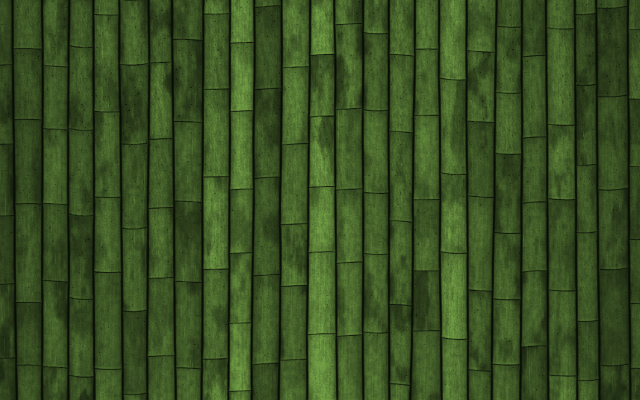
Write a WebGL 1 fragment shader that draws this texture.

```glsl
precision highp float;
// A wall of upright green bamboo culms, each cut into segments by thin nodes.
// Jittered, leaning edges locate the culm and jittered nodes its segment;
// rounded shading, fibre grain, stains, scratches and specks are layered on top.
uniform vec2 u_resolution;

const float CULMS = 24.1;         // culms across the canvas
const float OFFSET = 0.404;       // part of the first culm cut off at the left
const float EDGE_JITTER = 0.20;   // in culm widths
const float EDGE_LEAN = 0.34;     // in culm widths over the full height
const float GAP = 0.075;          // dark gap, in culm widths
const float MIN_NODES = 4.3;      // segments over the height, per culm
const float MAX_NODES = 6.0;
const float NODE_JITTER = 0.24;   // in segment lengths
const float NODE_LINE = 0.0013;   // half thickness, in canvas heights
const float NODE_SAG = 0.0030;
const float BASE_TONE = 0.73;
const float STAIN = 0.40;
const float GRAIN = 0.26;
const float GRIT = 0.17;
const vec3 SHADOW = vec3(0.025, 0.04, 0.017);
const vec3 LIGHT = vec3(0.44, 0.615, 0.265);

float hash(vec2 p) {
  return fract(sin(dot(p, vec2(127.1, 311.7))) * 43758.5453);
}

float noise(vec2 p) {
  vec2 i = floor(p), f = fract(p);
  f = f * f * (3.0 - 2.0 * f);
  return mix(mix(hash(i), hash(i + vec2(1.0, 0.0)), f.x),
             mix(hash(i + vec2(0.0, 1.0)), hash(i + vec2(1.0, 1.0)), f.x), f.y);
}

float fbm(vec2 p) {
  float sum = 0.0, amp = 0.5;
  for (int i = 0; i < 4; i++) {
    sum += amp * noise(p);
    p = p * 2.03 + 17.3;
    amp *= 0.5;
  }
  return sum / 0.9375;
}

// Left edge of culm k at height y, in culm widths.
float culmEdge(float k, float y) {
  float lean = (hash(vec2(k, 2.7)) - 0.5) * EDGE_LEAN * (y - 0.5);
  float bow = 0.05 * (noise(vec2(k * 7.3, y * 6.0)) - 0.5);
  return k + (hash(vec2(k, 9.1)) - 0.5) * EDGE_JITTER + lean + bow;
}

// Height of node n on one culm, in segment lengths.
float nodeHeight(float n, float culm) {
  return n + (hash(vec2(n, culm + 40.0)) - 0.5) * NODE_JITTER;
}

void main() {
  vec2 uv = gl_FragCoord.xy / u_resolution;
  float px = 1.0 / u_resolution.y;
  float y = uv.y;
  float s = uv.x * CULMS + OFFSET;

  // Culm and position across it
  float culm = floor(s);
  if (s < culmEdge(culm, y)) culm -= 1.0;
  else if (s >= culmEdge(culm + 1.0, y)) culm += 1.0;
  float left = culmEdge(culm, y);
  float right = culmEdge(culm + 1.0, y);
  float across = 2.0 * (s - left) / (right - left) - 1.0;

  // Segment and signed distance to the nearest node
  float count = mix(MIN_NODES, MAX_NODES, hash(vec2(culm, 5.3)));
  float tilt = (hash(vec2(culm, 6.9)) - 0.5) * 0.005;
  float sag = NODE_SAG * mix(-0.5, 1.5, hash(vec2(culm, 3.6)));
  float curve = sag * (0.5 - across * across) + tilt * across;
  float v = (y + curve) * count + 3.0 * hash(vec2(culm, 8.2));
  float seg = floor(v);
  if (v < nodeHeight(seg, culm)) seg -= 1.0;
  else if (v >= nodeHeight(seg + 1.0, culm)) seg += 1.0;
  float above = (v - nodeHeight(seg, culm)) / count;
  float below = (nodeHeight(seg + 1.0, culm) - v) / count;
  float d = above < below ? above : -below;

  // Rounded body, slightly fuller at the nodes
  float bulge = 0.025 * exp(-abs(d) * 120.0);
  float rim = min(s - left, right - s) + bulge;
  float body = 1.0 - 0.24 * across * across - 0.24 * pow(abs(across), 5.0);
  body *= 1.0 - 0.08 * across;
  float gap = smoothstep(0.005, GAP, rim);

  // Tone of each culm and segment, then stains, fibre grain and grit
  float tone = BASE_TONE * mix(0.74, 1.24, hash(vec2(culm, 1.4)));
  tone *= mix(0.87, 1.13, hash(vec2(seg, culm + 11.0)));
  vec2 local = vec2(s + culm * 5.0, y + seg * 3.7);
  float stain = smoothstep(0.42, 0.72, fbm(local * vec2(2.2, 13.0)));
  tone *= 1.0 - STAIN * stain * mix(0.3, 1.2, hash(vec2(seg, culm + 23.0)));
  float fibre = noise(local * vec2(21.0, 24.0)) - 0.5;
  float mottle = fbm(local * vec2(8.0, 90.0)) - 0.5;
  float grit = noise(local * vec2(27.0, 260.0)) - 0.5;
  tone *= 1.0 + GRAIN * (0.7 * fibre + 1.3 * mottle) + GRIT * grit;

  // Soot under each node, pale lip and a crease of uneven depth
  tone *= 1.0 - 0.17 * exp(-below * 50.0) - 0.05 * exp(-above * 60.0);
  float lip = smoothstep(0.0025 + px, 0.0, abs(d - 0.0038));
  float crease = 1.0 - smoothstep(NODE_LINE - 0.5 * px, NODE_LINE + 0.6 * px, abs(d));
  float wear = mix(0.35, 0.80, noise(vec2(s * 4.0, seg * 9.0)));
  tone += 0.10 * lip * wear;
  tone *= 1.0 - wear * crease;

  // Sparse scratches and scattered specks of varied size
  float scratch = smoothstep(0.84, 0.95, noise(local * vec2(24.0, 20.0) + across));
  tone += 0.13 * scratch * step(0.75, hash(vec2(seg, culm + 31.0)));
  vec2 grid = local * vec2(9.0, 140.0);
  vec2 cell = floor(grid);
  vec2 center = 0.3 + 0.4 * vec2(hash(cell + 1.7), hash(cell + 5.9));
  float size = mix(0.2, 0.45, hash(cell + 8.3));
  float fleck = smoothstep(size, 0.3 * size, length(fract(grid) - center));
  float pick = hash(cell + 3.1);
  tone += fleck * (0.25 * step(0.992, pick) - 0.20 * step(pick, 0.006));

  // Gap shadow and darker canvas sides
  float side = 1.0 - 0.22 * pow(abs(2.0 * uv.x - 1.0), 4.0);
  tone *= body * mix(0.08, 1.0, gap) * side;
  gl_FragColor = vec4(mix(SHADOW, LIGHT, clamp(tone, 0.0, 1.0)), 1.0);
}
```
